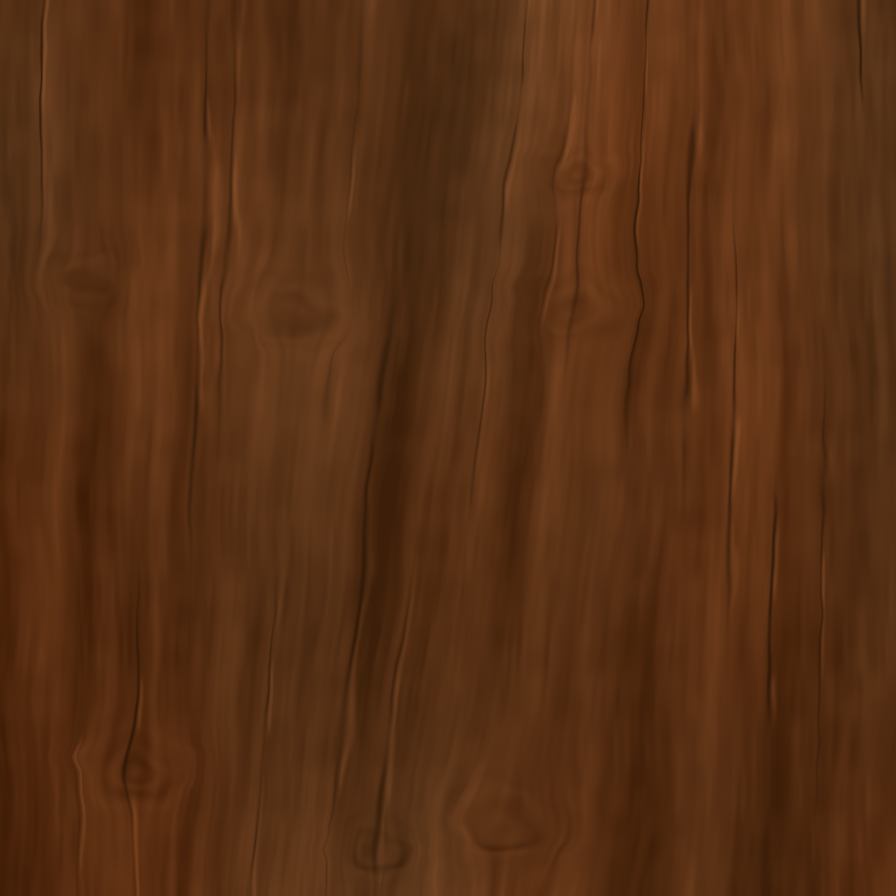
Give the GLSL for this texture, as a WebGL 1 fragment shader.

```glsl
precision highp float;
// Dark walnut board with fine vertical grain that leans near the middle.
// Scattered knots bend the grain coordinate; layered stretched noise gives
// the streaks, and a loop adds broken dark fissures with pale flecks.
uniform vec2 u_resolution;

const vec3 DARK_WOOD = vec3(0.260, 0.130, 0.040);
const vec3 LIGHT_WOOD = vec3(0.455, 0.262, 0.130);
const vec3 DUSTY_TINT = vec3(-0.008, 0.016, 0.020);
const vec3 FISSURE = vec3(0.165, 0.085, 0.025);
const float KNOT_GRID = 4.0;
const float FISSURE_COUNT = 18.0;

float hash(vec2 p) {
  return fract(sin(dot(p, vec2(127.1, 311.7))) * 43758.5453);
}

float noise(vec2 p) {
  vec2 cell = floor(p);
  vec2 f = fract(p);
  f = f * f * (3.0 - 2.0 * f);
  float low = mix(hash(cell), hash(cell + vec2(1.0, 0.0)), f.x);
  float high = mix(hash(cell + vec2(0.0, 1.0)), hash(cell + 1.0), f.x);
  return mix(low, high, f.y);
}

// Noise centred on zero
float wave(vec2 p) {
  return noise(p) - 0.5;
}

float bell(float x) {
  return exp(-x * x);
}

// Grain shift (x) and tone change (y) of one knot
vec2 knot(vec2 offset, float radius, float seed) {
  vec2 q = offset * vec2(0.85, 1.15) / radius;
  float r = length(q) + 0.9 * wave(q * 1.3 + seed);
  float reach = exp(-0.4 * r * r);
  float rings = 0.09 * sin(r * 6.0 + seed) * reach;
  float lip = bell((r - 0.8) * 4.0) * smoothstep(0.4, -0.8, q.y);
  float core = bell(r * 1.6);
  return vec2(-0.5 * offset.x * reach, rings - 0.20 * lip - 0.08 * core);
}

// Sum of the knots in the neighbouring cells
vec2 knots(vec2 p) {
  vec2 cell = floor(p * KNOT_GRID);
  vec2 total = vec2(0.0);
  for (int j = -1; j <= 1; j++) {
    for (int i = -1; i <= 1; i++) {
      vec2 id = cell + vec2(float(i), float(j));
      float present = step(0.52, hash(id + 7.3));
      vec2 jitter = vec2(hash(id + 1.7), hash(id + 4.1));
      vec2 center = (id + 0.2 + 0.6 * jitter) / KNOT_GRID;
      float radius = mix(0.020, 0.036, hash(id + 9.2));
      total += present * knot(p - center, radius, 6.0 * jitter.x);
    }
  }
  return total;
}

// Horizontal position measured across the bent grain
float grainCoordinate(vec2 p, float knotShift) {
  float lean = 0.12 * (p.y - 0.5) * bell((p.x - 0.52) / 0.26);
  float sway = 0.022 * wave(p * vec2(2.5, 1.8) + 3.0);
  float curl = 0.010 * wave(p * vec2(7.0, 9.0) + 11.0);
  return p.x - lean + sway + curl + knotShift;
}

// Streak tone, from broad bands to fine fibres
float grainTone(float g, float y) {
  float tone = 0.56 * wave(vec2(g * 7.0, y * 1.3));
  tone += 0.44 * wave(vec2(g * 19.0 + 5.0, y * 2.0));
  tone += 0.36 * wave(vec2(g * 46.0 + 9.0, y * 3.5));
  tone += 0.26 * wave(vec2(g * 100.0, y * 7.0));
  tone += 0.20 * wave(vec2(g * 200.0, y * 18.0));
  return tone;
}

// Darkness (x) and pale flecks (y) of one fissure
vec2 fissure(float g, float y, float index) {
  float center = (index + 0.1 + 0.8 * hash(vec2(index, 2.4))) / FISSURE_COUNT;
  float middle = hash(vec2(index, 8.6));
  float halfSpan = mix(0.12, 0.5, hash(vec2(index, 5.9)));
  float span = 1.0 - smoothstep(0.4 * halfSpan, halfSpan, abs(y - middle));
  float depth = mix(0.3, 0.85, hash(vec2(index, 6.3)));
  float chip = noise(vec2(y * 11.0, index * 3.7));
  float gaps = smoothstep(0.15, 0.6, noise(vec2(y * 17.0, index * 7.1)));
  float width = mix(0.0013, 0.0075, chip * chip * chip * depth);
  float d = g - center + 0.005 * wave(vec2(y * 9.0, index * 5.0));
  d += 0.003 * wave(vec2(g * 60.0, y * 35.0));
  float dark = bell(d / width) * depth * mix(0.25, 1.0, gaps);
  float pale = bell((d - 2.5 * width) / (1.5 * width));
  pale *= smoothstep(0.4, 0.8, noise(vec2(g * 130.0, y * 14.0)));
  return vec2(dark, pale) * span;
}

void main() {
  vec2 p = gl_FragCoord.xy / u_resolution.y;
  vec2 knotField = knots(p);
  float g = grainCoordinate(p, knotField.x);

  // Grain, knots, broad cloudy shading and small cross mottling
  float tone = 0.50 + grainTone(g, p.y) + knotField.y;
  tone += 0.42 * wave(p * vec2(4.0, 3.0) + 21.0);
  tone += 0.12 * wave(p * vec2(45.0, 38.0) + 2.0);
  vec2 cracks = vec2(0.0);
  for (int i = 0; i < 18; i++) {
    cracks = max(cracks, fissure(g, p.y, float(i)));
  }
  tone += 0.45 * cracks.y;

  // Colour, drifting between reddish and dusty brown
  vec3 color = mix(DARK_WOOD, LIGHT_WOOD, clamp(tone, -0.1, 1.15));
  float dust = wave(vec2(g * 6.0 + 31.0, p.y * 2.5));
  color += DUSTY_TINT * dust * 2.0;
  color = mix(color, FISSURE, cracks.x);
  gl_FragColor = vec4(color, 1.0);
}
```
